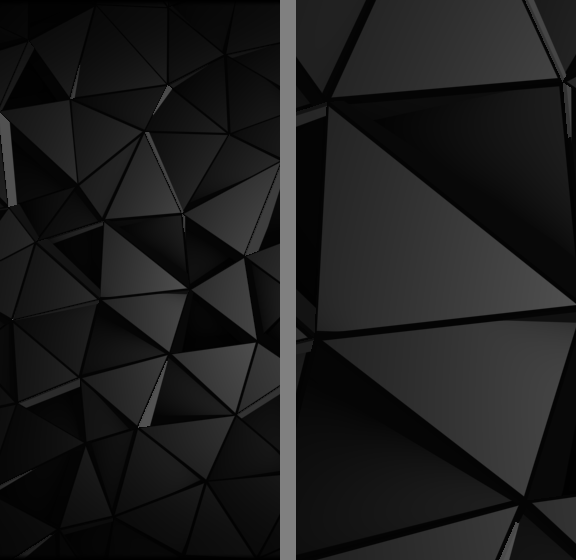
Left: the whole. Right: its middle third, enlarged.
Give the GLSL for this background, as a WebGL 2 fragment shader.

```glsl
#version 300 es
precision highp float;
// Dark wall of raised, tilted triangular blocks with lit flanks and soft shadows.

uniform vec2 u_resolution;
out vec4 fragColor;

const float CELL = 0.285;         // mesh spacing, in canvas widths
const float JITTER = 0.52;        // irregularity of the mesh nodes
const float ANGLE = -0.3;         // rotation of the mesh
const vec2 OFFSET = vec2(17.3, 8.6);
const float TILT = 0.75;          // slope range of the block tops
const float STEP_MIN = 0.15;      // height steps below this show only a seam
const float WALL_SCALE = 0.23;    // visible flank width per unit of height
const float WALL_MAX = 0.14;
const float GAP_THIN = 0.006;     // half widths of the seams
const float GAP_WIDE = 0.018;
const float SHADOW = 0.75;
const float FACE_LOW = 0.047;
const float FACE_RANGE = 0.12;
const float FACE_SLOPE = 0.06;
const float WALL_DARK = 0.018;
const float WALL_LIT = 0.32;
const float SEAM = 0.014;
const vec2 LIGHT = vec2(0.96, -0.28);
const vec2 GLOW_CENTER = vec2(0.9, 0.5);

struct Block { vec2 a, b, c, center, tilt; float level; };

float hash(vec2 p) {
    return fract(sin(dot(p, vec2(127.1, 311.7))) * 43758.5453);
}

// Jittered node of a triangular lattice
vec2 node(vec2 g) {
    vec2 shift = JITTER * (vec2(hash(g), hash(g + 57.3)) - 0.5);
    return vec2(g.x + 0.5 * g.y, 0.866 * g.y) + shift;
}

// Signed distance to the line a-b, positive on its left
float edgeDistance(vec2 q, vec2 a, vec2 b) {
    vec2 d = normalize(b - a);
    return d.x * (q.y - a.y) - d.y * (q.x - a.x);
}

// Keep triangle a-b-c if q lies deeper inside it than in the best so far
void consider(vec2 q, vec2 a, vec2 b, vec2 c, inout float best, inout Block block) {
    float inside = min(edgeDistance(q, a, b),
                       min(edgeDistance(q, b, c), edgeDistance(q, c, a)));
    if (inside > best) {
        best = inside;
        block.a = a;
        block.b = b;
        block.c = c;
    }
}

// Find the block under q; each lattice cell is split by its shorter diagonal
Block locate(vec2 q) {
    Block block;
    float best = -1000.0;
    float row = q.y / 0.866;
    vec2 cell = floor(vec2(q.x - 0.5 * row, row));
    for (int y = -1; y <= 1; y++) {
        for (int x = -1; x <= 1; x++) {
            vec2 g = cell + vec2(x, y);
            vec2 sw = node(g), se = node(g + vec2(1, 0));
            vec2 nw = node(g + vec2(0, 1)), ne = node(g + vec2(1, 1));
            bool falling = distance(sw, ne) > distance(se, nw);
            consider(q, sw, se, falling ? nw : ne, best, block);
            consider(q, falling ? se : sw, ne, nw, best, block);
        }
    }
    block.center = (block.a + block.b + block.c) / 3.0;
    vec2 key = floor(block.center * 64.0 + 0.5);
    block.level = hash(key);
    block.tilt = TILT * (vec2(hash(key + 11.7), hash(key + 29.1)) - 0.5);
    return block;
}

float height(Block block, vec2 q) {
    return block.level + dot(block.tilt, q - block.center);
}

void main() {
    vec2 uv = gl_FragCoord.xy / u_resolution;
    mat2 turn = mat2(cos(ANGLE), sin(ANGLE), -sin(ANGLE), cos(ANGLE));
    vec2 q = turn * gl_FragCoord.xy / (u_resolution.x * CELL) + OFFSET;
    vec2 light = turn * LIGHT;
    float aa = 0.85 / (u_resolution.x * CELL);

    // Broad glow on the right, fading towards the canvas border
    vec2 away = (uv - GLOW_CENTER) * vec2(1.0, 2.0);
    float glow = mix(0.68, 1.8, exp(-2.5 * dot(away, away)));
    float border = min(uv.y, 1.0 - uv.y);
    float vignette = mix(0.5, 1.0, smoothstep(0.0, 0.22, border))
                   * smoothstep(0.0, 0.012, border);

    // Top face
    Block block = locate(q);
    float face = FACE_LOW + FACE_RANGE * block.level * block.level
               + FACE_SLOPE * dot(q - block.center, light);
    float shade = max(face, SEAM) * glow;

    // Flanks, shadows and seams along the three edges
    vec2 corners[3] = vec2[3](block.a, block.b, block.c);
    for (int i = 0; i < 3; i++) {
        vec2 a = corners[i], b = corners[(i + 1) % 3];
        vec2 middle = 0.5 * (a + b), along = normalize(b - a);
        vec2 outward = vec2(along.y, -along.x);
        float d = edgeDistance(q, a, b);
        Block neighbor = locate(middle + 0.03 * outward);
        vec2 foot = q + outward * d;
        float rise = max(height(neighbor, foot) - height(block, foot) - STEP_MIN, 0.0);
        float chance = hash(floor(middle * 64.0 + 0.5));
        float lit = smoothstep(0.2, 0.95, dot(-outward, light)) * smoothstep(0.1, 0.7, chance);
        float width = min(WALL_SCALE * rise, WALL_MAX);

        float falloff = exp(-max(d - width, 0.0) / (0.05 + 0.35 * rise));
        shade *= 1.0 - SHADOW * (1.0 - lit) * min(2.0 * rise, 1.0) * falloff;
        float wall = 1.0 - smoothstep(width - aa, width + aa, d);
        shade = mix(shade, mix(WALL_DARK, WALL_LIT, lit), wall * smoothstep(0.0, aa, width));
        float gap = mix(GAP_THIN, GAP_WIDE, fract(chance * 7.0));
        float seam = 1.0 - smoothstep(gap - aa, gap + aa, d);
        shade = mix(shade, SEAM, seam * (1.0 - 0.9 * lit * step(gap, width)));
    }
    fragColor = vec4(vec3(shade * vignette), 1.0);
}
```
